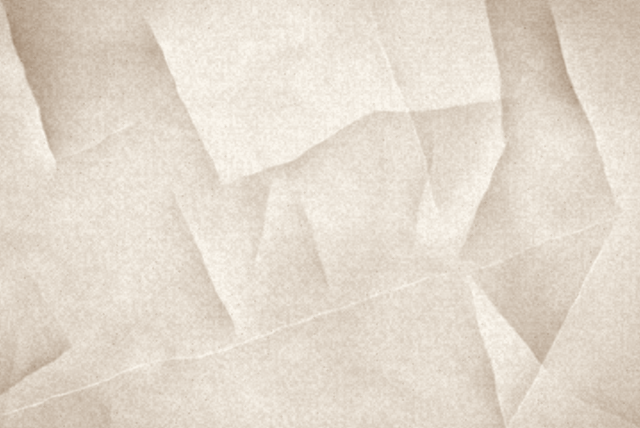
This texture is drawn by a WebGL 1 fragment shader. Its source:

```glsl
precision highp float;
uniform vec2 u_resolution;

const vec3 SHADOW = vec3(0.70, 0.62, 0.54);
const vec3 PAPER = vec3(0.95, 0.925, 0.885);
const int MINOR_FOLDS = 20;

float hash(vec2 p) {
  return fract(sin(dot(p, vec2(127.1, 311.7))) * 43758.5453);
}

float noise(vec2 p) {
  vec2 i = floor(p), f = fract(p);
  f = f * f * (3.0 - 2.0 * f);
  float low = mix(hash(i), hash(i + vec2(1.0, 0.0)), f.x);
  float high = mix(hash(i + vec2(0.0, 1.0)), hash(i + 1.0), f.x);
  return mix(low, high, f.y);
}

float fbm(vec2 p) {
  float sum = 0.0, amp = 0.5;
  for (int i = 0; i < 5; i++) {
    sum += amp * noise(p);
    p = mat2(1.6, 1.2, -1.2, 1.6) * p + 7.3;
    amp *= 0.5;
  }
  return sum;
}

// Crease from a to b: shade left of its direction, light on the right, thin ridge between
float fold(vec2 p, vec2 a, vec2 b, float width, float depth, float ridge) {
  vec2 ab = b - a, ap = p - a;
  float len = length(ab);
  float along = dot(ap, ab) / (len * len);
  float d = (ab.x * ap.y - ab.y * ap.x) / len;
  float ends = smoothstep(-0.08, 0.2, along) * (1.0 - smoothstep(0.8, 1.08, along));
  float side = smoothstep(-0.005, 0.005, d * sign(depth));
  float slope = mix(0.45, -1.0, side) * abs(depth) * exp(-abs(d) / width);
  float crest = ridge * exp(-d * d / 0.000012) * (0.4 + 0.9 * noise(p * 28.0));
  return ends * (slope * (0.5 + noise(p * 9.0)) + crest);
}

float majorFolds(vec2 p) {
  vec2 knot = vec2(1.084, 0.365), corner = vec2(1.445, 0.5);
  float t = 0.0;
  // Long diagonal crease
  t += fold(p, vec2(-0.2, -0.03), knot, 0.03, -0.06, 0.28);
  t += fold(p, knot, corner, 0.04, -0.08, 0.16);
  // Left folds
  t += fold(p, vec2(-0.03, 1.1), vec2(0.14, 0.61), 0.11, 0.55, 0.06);
  t += fold(p, vec2(0.34, 0.95), vec2(0.515, 0.56), 0.06, -0.48, 0.05);
  t += fold(p, vec2(0.40, 0.55), vec2(0.555, 0.22), 0.045, -0.5, 0.1);
  t += fold(p, vec2(0.13, 0.63), vec2(0.35, 0.72), 0.05, -0.12, 0.15);
  t += fold(p, vec2(-0.04, 0.06), vec2(0.18, 0.19), 0.03, 0.45, 0.0);
  // Middle folds
  t += fold(p, vec2(1.2, 0.78), vec2(0.85, 0.73), 0.09, 0.22, 0.0);
  t += fold(p, vec2(0.9, 0.74), vec2(0.53, 0.57), 0.08, 0.25, 0.0);
  t += fold(p, vec2(0.63, 0.58), vec2(0.6, 0.36), 0.04, -0.26, 0.0);
  t += fold(p, vec2(0.70, 0.54), vec2(0.78, 0.31), 0.04, -0.24, 0.0);
  t += fold(p, vec2(0.85, 1.02), vec2(1.04, 0.47), 0.05, 0.12, 0.2);
  // Right folds
  t += fold(p, vec2(1.13, 1.1), vec2(1.18, 0.65), 0.06, 0.3, 0.0);
  t += fold(p, vec2(1.19, 0.69), vec2(1.06, 0.38), 0.07, 0.36, 0.08);
  t += fold(p, vec2(1.28, 1.02), corner, 0.045, -0.42, 0.12);
  t += fold(p, corner, vec2(1.17, -0.04), 0.06, -0.2, 0.22);
  t += fold(p, knot, vec2(1.2, -0.06), 0.05, -0.28, 0.18);
  t += fold(p, knot, vec2(1.28, 0.13), 0.08, 0.42, 0.08);
  return t;
}

float minorFolds(vec2 p, float aspect) {
  float t = 0.0;
  for (int i = 0; i < MINOR_FOLDS; i++) {
    float id = float(i) + 1.0;
    vec2 start = vec2(hash(vec2(id, 1.7)) * aspect, hash(vec2(id, 5.1)));
    float angle = -1.2 + 1.8 * (hash(vec2(id, 9.3)) - 0.5);
    float len = mix(0.12, 0.32, hash(vec2(id, 13.9)));
    float depth = 0.28 * (hash(vec2(id, 17.3)) - 0.5);
    vec2 end = start + len * vec2(cos(angle), sin(angle));
    t += fold(p, start, end, 0.035, depth, 0.06);
  }
  return t;
}

// Fine fibres with sparse dark flecks
float grain(vec2 p) {
  float fibre = noise(p * 240.0) + noise(p.yx * 150.0 + 31.0) - 1.0;
  vec2 cell = p * 130.0;
  float dotMask = 1.0 - smoothstep(0.15, 0.5, length(fract(cell) - 0.5));
  float fleck = step(0.985, hash(floor(cell) + 3.7)) * dotMask;
  return 0.2 * fibre - 0.2 * fleck;
}

void main() {
  vec2 uv = gl_FragCoord.xy / u_resolution;
  vec2 p = gl_FragCoord.xy / u_resolution.y;
  float aspect = u_resolution.x / u_resolution.y;

  // Bend the folds so that no crease runs quite straight
  vec2 bend = vec2(noise(p * 6.0), noise(p * 6.0 + 40.0)) - 0.5;
  vec2 ripple = vec2(noise(p * 32.0), noise(p * 32.0 + 80.0)) - 0.5;
  vec2 q = p + 0.026 * bend + 0.006 * ripple;

  float tone = 0.8 + 0.5 * (fbm(p * 3.2 + 2.0 * bend) - 0.48);
  tone += 0.14 * (fbm(p * 16.0) - 0.48);
  tone += majorFolds(q) + minorFolds(q, aspect);

  // Bright centre and aged corners
  tone += 0.12 * exp(-6.0 * dot(uv - vec2(0.5, 0.75), uv - vec2(0.5, 0.75)));
  tone -= 0.5 * smoothstep(0.42, 0.78, length(uv - vec2(0.5, 0.47)));
  tone = clamp(tone, -0.1, 1.03) + grain(p);

  gl_FragColor = vec4(mix(SHADOW, PAPER, clamp(tone, -0.3, 1.12)), 1.0);
}
```
